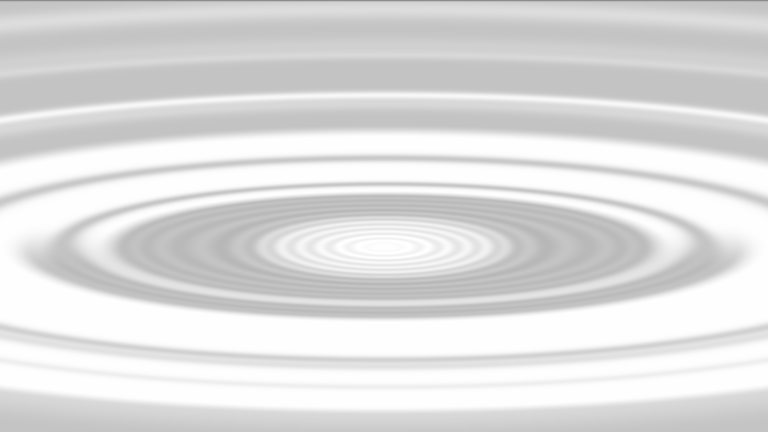
Give the GLSL for this background, as a Shadertoy shader.

```glsl
const float TAU = 6.2831853;
const float WHITE = 0.995;
const float GREY = 0.765;

float rise(float r, float edge, float halfWidth) {
    return smoothstep(edge - halfWidth, edge + halfWidth, r);
}

float ridge(float r, float centre, float width) {
    float d = (r - centre) / width;
    return exp(-d * d);
}

// Radius in percent of the canvas height, with a flattening that varies outward
float rippleRadius(vec2 p) {
    float nominal = length(p * vec2(1.0 / 4.6, 1.0));
    float stretch = 4.1 + 1.0 * rise(nominal, 9.0, 3.0) - 0.5 * rise(nominal, 26.0, 10.0);
    return length(p * vec2(1.0 / stretch, 1.0));
}

// Pale core with fine concentric grooves, fading to grey
float coreShade(float r) {
    float s = mix(WHITE, 0.92, rise(r, 3.0, 3.0));
    s = mix(s, 0.745, rise(r, 6.9, 1.5));
    float depth = 0.035 * rise(r, 1.5, 1.5) * (1.0 - 0.6 * rise(r, 9.0, 3.0));
    return s - depth * cos(TAU * (r / 1.1 - 0.8));
}

// Waves on the far side
float farShade(float r, float core) {
    float s = mix(core, WHITE, rise(r, 12.4, 0.7));
    s -= 0.22 * ridge(r, 14.6, 0.6);
    s -= 0.21 * ridge(r, 20.6, 0.9);
    s = mix(s, GREY, rise(r, 26.9, 1.5));
    s += 0.08 * ridge(r, 33.2, 1.5) + 0.19 * ridge(r, 35.2, 0.9);
    s += 0.06 * ridge(r, 44.4, 1.0) + 0.05 * ridge(r, 46.5, 2.2);
    return s + 0.10 * ridge(r, 55.0, 2.2);
}

// Waves on the near side
float nearShade(float r, float core) {
    float s = core + 0.16 * ridge(r, 13.0, 0.7);
    s = mix(s, WHITE, rise(r, 16.6, 0.9));
    s -= 0.17 * ridge(r, 26.1, 0.8) + 0.11 * ridge(r, 27.7, 0.9);
    s -= 0.06 * ridge(r, 32.4, 0.7);
    s = mix(s, 0.85, rise(r, 37.9, 1.0));
    return s - 0.08 * rise(r, 41.5, 3.5);
}

void mainImage(out vec4 fragColor, in vec2 fragCoord) {
    vec2 uv = fragCoord / iResolution.xy;
    vec2 aspect = vec2(iResolution.x / iResolution.y, 1.0);
    vec2 p = (uv - vec2(0.5, 0.428)) * aspect * 100.0;

    float r = rippleRadius(p);
    float core = coreShade(r);
    float farSide = rise(p.y / max(r, 0.01), 0.0, 0.35);
    float shade = mix(nearShade(r, core), farShade(r, core), farSide);

    // Thin dark rim along the top
    shade = mix(shade, 0.55, rise(uv.y, 0.997, 0.0015));
    fragColor = vec4(vec3(clamp(shade, 0.0, 1.0)), 1.0);
}
```
